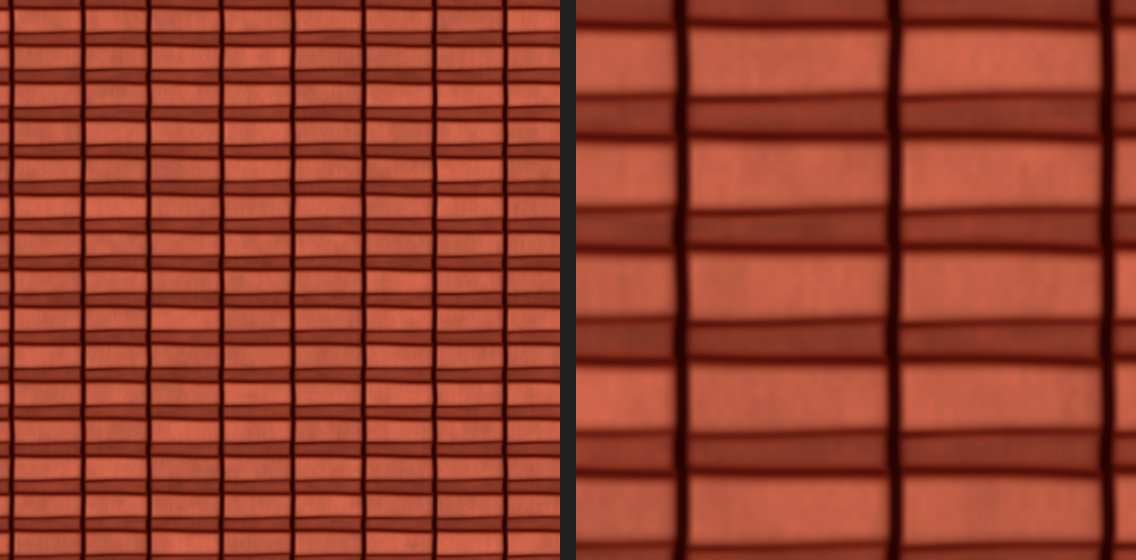
Left: the whole. Right: its middle third, enlarged.
A WebGL 1 fragment shader for this texture:

```glsl
precision highp float;
// Terracotta roof: 8 columns by 15 rows of overlapping tiles with dark seams.
uniform vec2 u_resolution;

const float COLUMNS = 8.0;
const float ROWS = 15.0;
const vec2 FIRST_SEAM = vec2(0.021, 0.0143); // from the left, from the top

const vec3 CLAY = vec3(0.755, 0.368, 0.275);
const vec3 SHADED_CLAY = vec3(0.545, 0.228, 0.163);
const vec3 RED_EDGE = vec3(0.45, 0.105, 0.045);
const vec3 CREASE = vec3(0.29, 0.05, 0.02);
const vec3 GROOVE = vec3(0.15, 0.005, 0.0);

float hash(vec2 p) {
  p = fract(p * vec2(0.1031, 0.1137));
  p += dot(p, p.yx + 33.33);
  return fract((p.x + p.y) * p.x * 97.3);
}

float noise(vec2 p) {
  vec2 i = floor(p);
  vec2 f = fract(p);
  f = f * f * (3.0 - 2.0 * f);
  float low = mix(hash(i), hash(i + vec2(1.0, 0.0)), f.x);
  float high = mix(hash(i + vec2(0.0, 1.0)), hash(i + vec2(1.0, 1.0)), f.x);
  return mix(low, high, f.y);
}

// Uneven column spacing, as a fraction of one column.
float seamDrift(float seam) {
  float i = mod(seam, COLUMNS);
  return i < 1.5 ? 0.02 * i : 0.09 * sqrt((i - 2.0) / 5.0) - 0.042;
}

// Bell-shaped line that fades smoothly away from its centre.
float softLine(float distance, float radius) {
  float d = distance / radius;
  return exp(-d * d);
}

void main() {
  vec2 uv = gl_FragCoord.xy / u_resolution;
  float pixel = 1.0 / min(u_resolution.x, u_resolution.y);
  float soft = max(0.0026, 0.7 * pixel);
  vec2 roof = (vec2(uv.x, 1.0 - uv.y) - FIRST_SEAM) * vec2(COLUMNS, ROWS);

  // Nearest vertical seam, and the column lying between two seams
  float seam = floor(roof.x + 0.5);
  float seamOffset = roof.x - seam - seamDrift(seam);
  float column = seamOffset < 0.0 ? seam - 1.0 : seam;
  float left = column + seamDrift(column);
  float right = column + 1.0 + seamDrift(column + 1.0);
  float across = (roof.x - left) / (right - left);

  // Slightly tilted rows: each has a lit face above a shaded overlap
  float warp = 0.035 * (across - 0.5) + 0.008 * sin(across * 5.0 + column * 2.1);
  float down = roof.y - warp;
  float row = floor(down);
  float f = fract(down);
  vec2 tile = vec2(mod(column, COLUMNS), mod(row, ROWS));
  float chance = hash(tile + 7.0);
  float lip = 0.66 - 0.07 * (across - 0.5) + 0.03 * (chance - 0.5);
  float lipOffset = (f - lip) / ROWS;
  float rowOffset = (f - floor(f + 0.5)) / ROWS;
  float overlap = smoothstep(-soft, soft, lipOffset);

  // Broad mottling, faint vertical streaks and a tint for each tile
  float mottle = noise(uv * 38.0) - 0.5;
  float grain = noise(uv * vec2(200.0, 150.0)) - 0.5;
  float streak = noise(uv * vec2(180.0, 32.0) + 40.0) - 0.5;
  float wear = 1.0 + 0.09 * mottle + 0.045 * grain + 0.04 * streak;
  wear += 0.08 * (hash(tile + 31.0) - 0.5);

  // Gently rounded face, dimmer close to its edges
  float faceDepth = clamp(f / lip, 0.0, 1.0);
  float rounding = smoothstep(0.0, 0.24, faceDepth) * (1.0 - smoothstep(0.74, 1.0, faceDepth));
  vec3 face = CLAY * (0.86 + 0.155 * rounding);
  face *= 1.0 - 0.09 * smoothstep(0.86, 1.0, across);
  vec3 shade = SHADED_CLAY * (0.95 + 0.10 * noise(uv * vec2(40.0, 160.0)));
  vec3 color = mix(face, shade, overlap) * wear;

  // Red fringes and dark creases, which thin out and fade along each tile
  float fade = 0.55 + 0.45 * noise(vec2(roof.x * 3.0, row * 7.0 + 3.0));
  float lipCrease = mix(0.85, 0.45, across) * fade;
  color = mix(color, RED_EDGE, 0.60 * softLine(lipOffset, 0.0039));
  color = mix(color, CREASE, lipCrease * softLine(lipOffset, 0.0024));
  color = mix(color, RED_EDGE, 0.85 * softLine(rowOffset, 0.0050));
  color = mix(color, CREASE, (0.45 + 0.45 * fade) * softLine(rowOffset, 0.0028));

  // Worn bright left rim of each face
  float fromSeam = seamOffset / COLUMNS;
  float rim = softLine(fromSeam - 0.0078, 0.0022) * (1.0 - overlap) * rounding;
  color += vec3(0.07, 0.06, 0.045) * rim * (0.3 + 0.7 * chance);

  // Vertical groove: blurred sides, widest and darkest beside the overlap
  float notch = smoothstep(0.5, 0.75, f) * (1.0 - smoothstep(0.92, 1.0, f));
  float waver = 0.0012 * (0.4 - notch) + 0.0016 * (noise(vec2(seam * 9.0, roof.y * 2.0)) - 0.5);
  float grooveOffset = fromSeam - waver;
  float grooveRadius = 0.0037 + 0.0007 * notch;
  color = mix(color, RED_EDGE * 0.85, 0.65 * softLine(grooveOffset, 0.0058));
  float groove = min(1.0, 1.15 * softLine(grooveOffset, grooveRadius));
  color = mix(color, GROOVE, groove * (0.92 + 0.06 * notch));

  gl_FragColor = vec4(clamp(color, 0.0, 1.0), 1.0);
}
```
